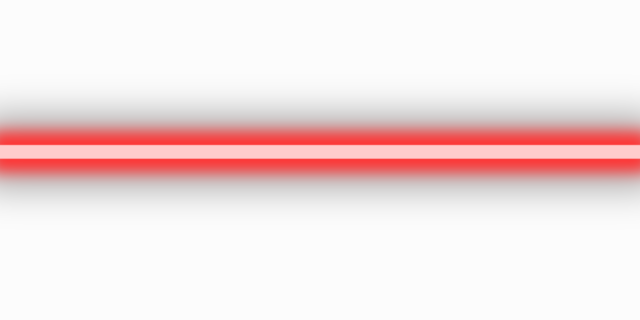
Reproduce this background procedurally as a WebGL 1 fragment shader.

```glsl
precision highp float;

// A glowing red beam crosses a near-white field, with a pale core.
// Two blurred boxes, a wide grey shadow and a tight red halo, are layered
// under the core; each blur is the Gaussian integral of a box edge.

uniform vec2 u_resolution;

// Lengths are fractions of the canvas height.
const float BEAM_Y = 0.5254;
const float CORE_HALF = 0.0215;

const float HALO_HALF = 0.0638;
const float HALO_BLUR = 0.0234;
const float HALO_OVERHANG = 0.03;

const float SHADOW_HALF = 0.12;
const float SHADOW_BLUR = 0.055;
const float SHADOW_OVERHANG = 0.06;
const float SHADOW_ALPHA = 0.30;

const vec3 FIELD_COLOR = vec3(0.99);
const vec3 SHADOW_COLOR = vec3(0.0);
const vec3 HALO_COLOR = vec3(1.0, 0.2, 0.2);
const vec3 CORE_COLOR = vec3(1.0, 0.8, 0.8);

// Approximate cumulative normal distribution.
float gaussianStep(float z) {
    z = clamp(z, -4.0, 4.0);
    return 1.0 / (1.0 + exp(-z * (1.5976 + 0.0706 * z * z)));
}

// Coverage of a blurred box, given the inward distance to its long side
// and to its nearest end.
float blurredBox(vec2 inset, float blur) {
    return gaussianStep(inset.x / blur) * gaussianStep(inset.y / blur);
}

void main() {
    vec2 p = gl_FragCoord.xy / u_resolution.y;
    float aspect = u_resolution.x / u_resolution.y;
    float pixel = 1.0 / u_resolution.y;
    float beamDist = abs(p.y - BEAM_Y);
    float endDist = min(p.x, aspect - p.x);

    // Wide grey shadow
    float shadow = blurredBox(vec2(endDist + SHADOW_OVERHANG, SHADOW_HALF - beamDist), SHADOW_BLUR);
    vec3 color = mix(FIELD_COLOR, SHADOW_COLOR, SHADOW_ALPHA * shadow);

    // Red halo
    float halo = blurredBox(vec2(endDist + HALO_OVERHANG, HALO_HALF - beamDist), HALO_BLUR);
    color = mix(color, HALO_COLOR, halo);

    // Pale core with a soft edge
    float core = 1.0 - smoothstep(-pixel, pixel, beamDist - CORE_HALF);
    color = mix(color, CORE_COLOR, core);

    gl_FragColor = vec4(color, 1.0);
}
```
